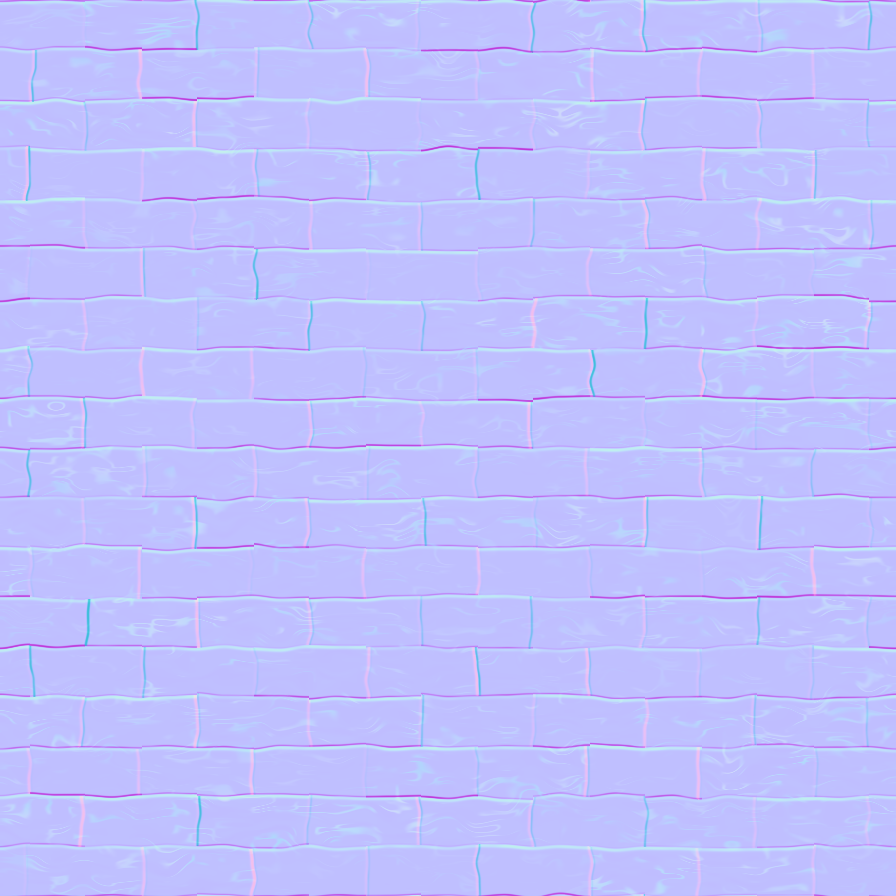
Write a WebGL 2 fragment shader that draws this texture map.

```glsl
#version 300 es
precision highp float;
uniform vec2 u_resolution;
out vec4 fragColor;

const vec2 GRID = vec2(8.0, 18.0);

float hash(vec2 p) {
    return fract(sin(dot(p, vec2(127.1, 311.7))) * 43758.5453);
}

// Value noise that wraps after the given number of cells
float noise(vec2 p, vec2 period) {
    vec2 i = floor(p), f = fract(p);
    f = f * f * (3.0 - 2.0 * f);
    float a = hash(mod(i, period));
    float b = hash(mod(i + vec2(1.0, 0.0), period));
    float c = hash(mod(i + vec2(0.0, 1.0), period));
    float d = hash(mod(i + 1.0, period));
    return mix(mix(a, b, f.x), mix(c, d, f.x), f.y);
}

// Random value per brick; each seed gives a separate property
float brickHash(vec2 id, float seed) {
    return hash(mod(id, GRID) + seed * 19.7);
}

// Horizontal position in bricks, shifted by half a brick on alternate rows
float brickX(float x, float row) {
    return x * GRID.x - 0.27 - 0.49 * mod(row, 2.0);
}

float line(float d, float width) {
    width = max(width, 0.6 / u_resolution.y);
    return exp(-d * d / (width * width));
}

void main() {
    vec2 uv = gl_FragCoord.xy / u_resolution;
    vec2 slope = vec2(0.0);

    // Uneven bed joint, stepped at the ends of the brick below it
    float bed = floor(uv.y * GRID.y + 0.5);
    float lowerX = brickX(uv.x, bed - 1.0);
    vec2 lower = vec2(floor(lowerX), bed - 1.0);
    vec2 upper = vec2(floor(brickX(uv.x, bed)), bed);
    float sag = 0.09 * (noise(vec2(uv.x * 32.0, bed * 3.0), vec2(32.0, 54.0)) - 0.5)
              + 0.05 * (brickHash(lower, 1.0) - 0.5)
              + 0.06 * (brickHash(lower, 2.0) - 0.5) * (fract(lowerX) - 0.5);
    float dy = uv.y - (bed + sag) / GRID.y;

    // Uneven upright joint between neighbours in the row
    float row = dy > 0.0 ? bed : bed - 1.0;
    float x = brickX(uv.x, row);
    float joint = floor(x + 0.5);
    vec2 right = vec2(joint, row);
    vec2 left = right - vec2(1.0, 0.0);
    float lean = 0.05 * (brickHash(right, 3.0) - 0.5)
               + 0.04 * (noise(vec2(joint * 5.0, uv.y * 54.0), vec2(40.0, 54.0)) - 0.5);
    float dx = (x - joint - lean) / GRID.x;
    vec2 brick = dx > 0.0 ? right : left;

    // Fine horizontal creases, rougher on some bricks
    float rough = mix(0.12, 1.0, brickHash(brick, 4.0));
    float warp = noise(uv * vec2(32.0, 48.0), vec2(32.0, 48.0));
    float grain = noise(uv * vec2(44.0, 180.0) + vec2(0.0, 4.0 * warp), vec2(44.0, 180.0));
    float patches = smoothstep(0.4, 0.8, noise(uv * vec2(40.0, 90.0) + 7.3, vec2(40.0, 90.0)));
    float crease = smoothstep(0.16, 0.0, abs(grain - 0.5)) * patches;
    slope += rough * crease * vec2(0.5 * (warp - 0.5), 0.42);
    slope.y += 0.07 * rough * (grain - 0.5);

    // Bevels: lit top, shaded underside, then right and left ends
    float chip = 0.6 + 0.6 * noise(uv * vec2(60.0, 90.0), vec2(60.0, 90.0));
    float under = brickHash(upper, 6.0);
    float rightEnd = brickHash(left, 7.0);
    float leftEnd = brickHash(right, 8.0);
    slope.y += chip * (0.25 + 0.75 * brickHash(lower, 5.0)) * line(dy + 0.0014, 0.0019);
    slope.y -= chip * (0.2 + 2.8 * under * under) * line(dy - 0.0009, 0.0010);
    slope.x += chip * (0.1 + 1.1 * rightEnd * rightEnd) * line(dx + 0.0013, 0.0019);
    slope.x -= chip * (0.1 + 2.4 * leftEnd * leftEnd * leftEnd) * line(dx - 0.0010, 0.0013);

    // Encode the surface normal as a brightened colour
    vec3 normal = normalize(vec3(slope, 1.0));
    fragColor = vec4(pow(normal * 0.5 + 0.5, vec3(1.0 / 2.4)), 1.0);
}
```
